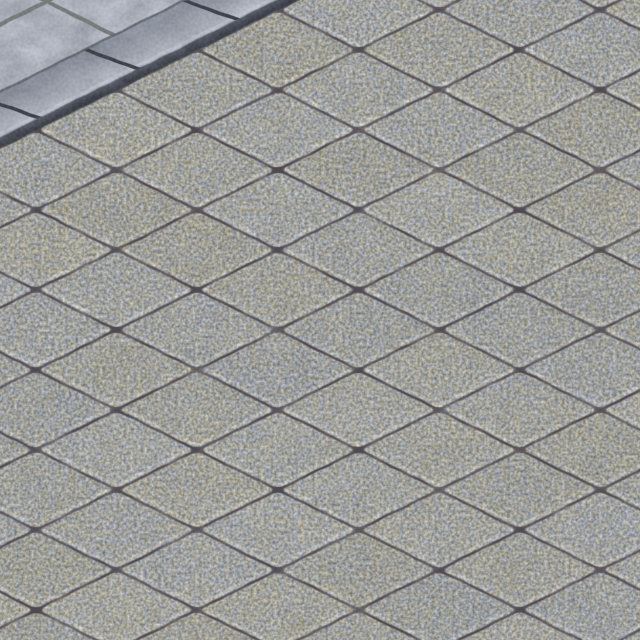
This texture is drawn by a three.js fragment shader. Its source:

```glsl
// Diagonal grid of speckled concrete pavers with a blue-grey stone curb in the upper left corner.
#define TILE_SIZE vec2(0.252, 0.125)
#define GRID_NODE vec2(0.560, 0.672)
#define JOINT_HALF 0.017
#define CORNER_RADIUS 0.07
#define GRAIN_SCALE 187.0
#define GRAIN_AMOUNT 0.20
#define CURB_EDGE -3.0
#define CURB_FACE 0.13
#define CURB_ROW 0.70
#define STONE_LENGTH 1.23
#define SLAB_WIDTH 0.84

varying vec2 vUv;

const vec3 PAVER = vec3(0.625, 0.628, 0.612);
const vec3 JOINT = vec3(0.31, 0.285, 0.315);
const vec3 STONE = vec3(0.67, 0.69, 0.73);
const vec3 STONE_SHADE = vec3(0.53, 0.55, 0.60);
const vec3 STONE_DARK = vec3(0.24, 0.26, 0.30);
const vec3 SLAB_JOINT = vec3(0.47, 0.48, 0.48);

vec2 hash2(vec2 p) {
  vec3 q = fract(p.xyx * vec3(0.1031, 0.1030, 0.0973));
  q += dot(q, q.yzx + 33.33);
  return fract((q.xx + q.yz) * q.zy);
}

// Gradient noise, roughly -0.7 to 0.7
float corner(vec2 cell, vec2 offset) {
  float angle = 6.28318 * hash2(cell).x;
  return dot(vec2(cos(angle), sin(angle)), offset);
}

float noise(vec2 p) {
  vec2 i = floor(p), f = fract(p);
  vec2 u = f * f * f * (f * (f * 6.0 - 15.0) + 10.0);
  vec2 e = vec2(1.0, 0.0);
  return mix(mix(corner(i, f), corner(i + e.xy, f - e.xy), u.x),
             mix(corner(i + e.yx, f - e.yx), corner(i + 1.0, f - 1.0), u.x), u.y);
}

float fbm(vec2 p) {
  float sum = 0.0, gain = 0.6;
  for (int k = 0; k < 4; k++) {
    sum += gain * noise(p);
    p = p * 2.03 + 17.3;
    gain *= 0.5;
  }
  return sum;
}

// Soft line around zero distance
float line(float d, float halfWidth) {
  return 1.0 - smoothstep(halfWidth - 0.012, halfWidth + 0.014, abs(d));
}

// Signed distance to the nearest multiple of a period
float repeatDist(float x, float period) {
  return (fract(x / period + 0.5) - 0.5) * period;
}

vec3 paving(vec2 grid, vec2 uv) {
  vec2 cell = floor(grid), f = fract(grid);
  vec2 tint = hash2(cell + 40.0) - 0.5;

  // Tone per tile, stains and coloured grain
  float grain = noise(uv * GRAIN_SCALE) + 0.6 * noise(uv * GRAIN_SCALE * 1.63 + 9.1);
  float warmth = 0.06 * noise(uv * 95.0 + 31.7) + 0.03 * fbm(uv * 14.0) + 0.018 * tint.y;
  vec3 color = PAVER + 0.022 * tint.x + 0.045 * fbm(uv * 22.0 + 5.0);
  color += GRAIN_AMOUNT * grain + warmth * vec3(0.7, 0.25, -1.1);

  // Broken highlight along the two lower edges
  float lowerEdge = min(f.x, 1.0 - f.y);
  float glint = 1.0 - smoothstep(0.005, 0.04, abs(lowerEdge - 0.053));
  color += 0.085 * glint * (0.8 + noise(uv * 45.0));

  // Joints between rounded tiles, widest where they cross
  vec2 q = abs(f - 0.5) - (0.5 - JOINT_HALF - CORNER_RADIUS);
  float d = length(max(q, 0.0)) + min(max(q.x, q.y), 0.0) - CORNER_RADIUS;
  float strength = clamp(0.84 + 0.5 * noise(uv * 28.0 + 3.0) + 4.0 * max(d - 0.015, 0.0), 0.0, 1.0);
  return mix(color, JOINT, strength * smoothstep(-0.016, 0.016, d));
}

vec3 curb(vec2 grid, vec2 uv) {
  float depth = CURB_EDGE - grid.y;
  float cloud = fbm(uv * vec2(19.0, 30.0));
  float grain = 0.05 * noise(uv * GRAIN_SCALE);

  // Front row of stones, shaded toward the back
  float back = smoothstep(CURB_FACE, CURB_ROW, depth + 0.2 * cloud);
  vec3 front = mix(STONE, STONE_SHADE, back) + 0.13 * cloud;
  front += 0.05 * line(depth - CURB_FACE - 0.04, 0.02);
  float along = grid.x + 0.16 * (depth - CURB_FACE) - 0.40;
  front = mix(front, STONE_DARK, line(repeatDist(along, STONE_LENGTH), 0.026));

  // Paler slabs behind
  vec3 slab = STONE + 0.17 * cloud;
  float slabJoint = max(line(repeatDist(grid.x - 0.67, 1.6), 0.027),
                        line(depth - CURB_ROW - SLAB_WIDTH, 0.027));
  slab = mix(slab, SLAB_JOINT, slabJoint);

  // Dark vertical face and the seam between rows
  vec3 color = mix(front, slab, smoothstep(-0.012, 0.012, depth - CURB_ROW));
  color = mix(color, STONE_DARK + 0.13, 0.85 * line(depth - CURB_ROW, 0.016));
  vec3 face = STONE_DARK + 0.09 * smoothstep(0.0, CURB_FACE, depth) + 0.1 * cloud;
  return mix(face, color, smoothstep(-0.018, 0.018, depth - CURB_FACE)) + grain;
}

void main() {
  // Skewed coordinates: whole numbers fall on the joints
  vec2 p = (vUv - GRID_NODE) / TILE_SIZE;
  vec2 grid = vec2(p.x + p.y, p.x - p.y);
  vec2 wobble = 0.014 * vec2(noise(vUv * 34.0), noise(vUv * 34.0 + 50.0));
  float onCurb = smoothstep(-0.012, 0.014, CURB_EDGE - grid.y - wobble.y);
  vec3 color = mix(paving(grid + wobble, vUv), curb(grid + wobble, vUv), onCurb);
  gl_FragColor = vec4(clamp(color, 0.0, 1.0), 1.0);
}
```
